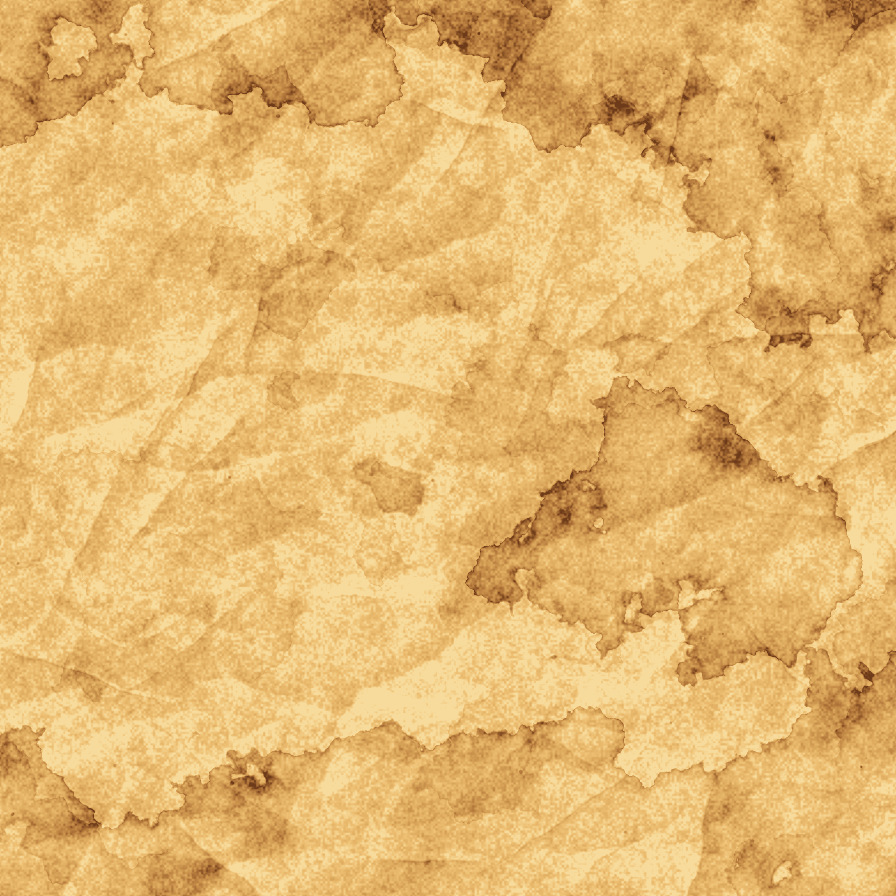
A three.js fragment shader for this texture:

```glsl
varying vec2 vUv;

const vec3 UMBER = vec3(0.43, 0.23, 0.10);
const vec3 BROWN = vec3(0.65, 0.42, 0.20);
const vec3 TAN = vec3(0.78, 0.56, 0.29);
const vec3 OCHRE = vec3(0.87, 0.67, 0.37);
const vec3 SAND = vec3(0.93, 0.75, 0.45);
const vec3 CREAM = vec3(0.97, 0.86, 0.61);

float hash(vec2 p) {
  vec3 q = fract(p.xyx * 0.1031);
  q += dot(q, q.yzx + 33.33);
  return fract((q.x + q.y) * q.z);
}

float noise(vec2 p) {
  vec2 i = floor(p), f = fract(p);
  f = f * f * f * (f * (f * 6.0 - 15.0) + 10.0);
  return mix(mix(hash(i), hash(i + vec2(1.0, 0.0)), f.x),
             mix(hash(i + vec2(0.0, 1.0)), hash(i + 1.0), f.x), f.y);
}

// Layered noise centred on zero
float fbm(vec2 p) {
  float sum = 0.0, amp = 0.5;
  for (int i = 0; i < 5; i++) {
    sum += amp * (noise(p) - 0.5);
    p = mat2(1.6, 1.2, -1.2, 1.6) * p + 17.3;
    amp *= 0.5;
  }
  return sum;
}

vec2 jitter(vec2 p, float scale) {
  return vec2(fbm(p * scale + 41.0), fbm(p * scale + 83.0));
}

// Dried liquid: flat wash, soft halo and crisp dark rim inside d > 0
float stain(float d, float wash, float halo, float rim) {
  float inside = smoothstep(-0.002, 0.005, d);
  float depth = max(d, 0.0);
  return inside * (wash + halo * exp(-depth / 0.05) + rim * exp(-depth / 0.009));
}

float blob(vec2 p, vec2 centre, vec2 radius) {
  return (1.0 - length((p - centre) / radius)) * min(radius.x, radius.y);
}

// Large stains creep in from the borders
float borderField(vec2 p) {
  float d = max(p.y - 0.895, 0.15 - p.y);
  d = max(d, blob(p, vec2(1.02, 0.78), vec2(0.17, 0.14)));
  d = max(d, blob(p, vec2(0.82, 0.40), vec2(0.20, 0.13)));
  d = max(d, blob(p, vec2(1.02, 0.20), vec2(0.12, 0.14)));
  return d + 0.34 * fbm(p * 8.0 + 5.0);
}

// Crumpled height made of sharp ridges
float crumple(vec2 p) {
  float h = 0.0, scale = 6.0;
  for (int i = 0; i < 4; i++) {
    p = mat2(0.8, 0.6, -0.6, 0.8) * p + 2.7;
    h += abs(2.0 * noise(p * vec2(scale, scale * 0.6)) - 1.0) / scale;
    scale *= 1.9;
  }
  return h;
}

// Fine creases, bright on one flank and shaded on the other
float creases(vec2 p) {
  float light = 0.0;
  for (int i = 0; i < 56; i++) {
    float id = float(i) + 1.0;
    vec2 q = p - vec2(hash(vec2(id, 3.0)), hash(vec2(id, 7.0)));
    float turn = hash(vec2(id, 11.0)) - 0.5;
    float angle = mod(id, 3.0) < 0.5 ? -0.4 + turn : 0.9 + 0.9 * turn;
    vec2 dir = vec2(cos(angle), sin(angle));
    float reach = mix(0.05, 0.19, hash(vec2(id, 19.0)));
    float width = mix(0.004, 0.017, hash(vec2(id, 23.0)));
    float s = dot(q, vec2(-dir.y, dir.x));
    float fade = 1.0 - smoothstep(0.2 * reach, reach, abs(dot(q, dir)));
    float flank = s / (abs(s) + 0.001) * exp(-abs(s) / width);
    float line = exp(-s * s / 0.000003);
    light += fade * (flank - 0.6 * line) * mix(0.3, 1.2, hash(vec2(id, 29.0)));
  }
  return light;
}

float specks(vec2 p) {
  vec2 cell = floor(p * 18.0);
  vec2 centre = 0.25 + 0.5 * vec2(hash(cell + 4.0), hash(cell + 9.0));
  float radius = mix(0.005, 0.03, hash(cell + 13.0));
  float dist = length(fract(p * 18.0) - centre);
  return step(0.94, hash(cell)) * (1.0 - smoothstep(radius, radius + 0.03, dist));
}

// Tone 0 is umber, tone 5 is cream
vec3 paperRamp(float tone) {
  vec3 c = mix(UMBER, BROWN, clamp(tone, 0.0, 1.0));
  c = mix(c, TAN, clamp(tone - 1.0, 0.0, 1.0));
  c = mix(c, OCHRE, clamp(tone - 2.0, 0.0, 1.0));
  c = mix(c, SAND, clamp(tone - 3.0, 0.0, 1.0));
  return mix(c, CREAM, clamp(tone - 4.0, 0.0, 1.0));
}

void main() {
  vec2 p = vUv;
  vec2 ragged = p + 0.034 * jitter(p, 48.0);
  float tone = 4.3 + 1.6 * fbm(p * 2.5 + 9.0) + 1.4 * fbm(p * 11.0) + 1.3 * fbm(p * 40.0);

  // Folds and crumpled facets
  vec2 bent = p + 0.03 * jitter(p, 11.0);
  vec2 lean = vec2(-0.0016, 0.0016);
  tone += 0.2 * (crumple(bent - lean) - crumple(bent + lean)) / 0.0032;
  tone += 1.15 * creases(bent);

  // Border stains with scorched clouds
  float border = borderField(ragged);
  float cloud = smoothstep(0.03, 0.22, fbm(p * 10.0 + 60.0));
  tone -= stain(border, 0.3, 0.9, 2.7);
  tone -= 1.9 * cloud * smoothstep(0.0, 0.05, border);

  // Faint overlapping tide marks
  for (int i = 0; i < 4; i++) {
    float seed = float(i) * 31.0 + 12.0;
    float strength = smoothstep(-0.12, 0.2, fbm(p * 3.0 + seed + 5.0));
    float d = 0.4 * (fbm(ragged * 7.0 + seed) - 0.07);
    tone -= strength * stain(d, 0.25, 0.35, 1.3);
  }

  // Bruised patches and a pale scuff
  float bruise = blob(ragged, vec2(0.43, 0.465), vec2(0.05, 0.025)) + 0.06 * fbm(p * 18.0);
  tone -= stain(bruise, 0.5, 0.6, 1.4);
  tone -= 0.9 * exp(-16.0 * length(p - vec2(0.33, 0.6)));
  float scuff = blob(ragged, vec2(0.35, 0.735), vec2(0.035, 0.022));
  tone += 0.8 * smoothstep(0.0, 0.004, scuff);

  // Paper fibre and dirt
  tone += 1.5 * (noise(p * 390.0) - 0.5) + 0.8 * (noise(p.yx * 210.0 + 7.0) - 0.5);
  tone -= 2.0 * specks(p);

  gl_FragColor = vec4(paperRamp(tone), 1.0);
}
```
